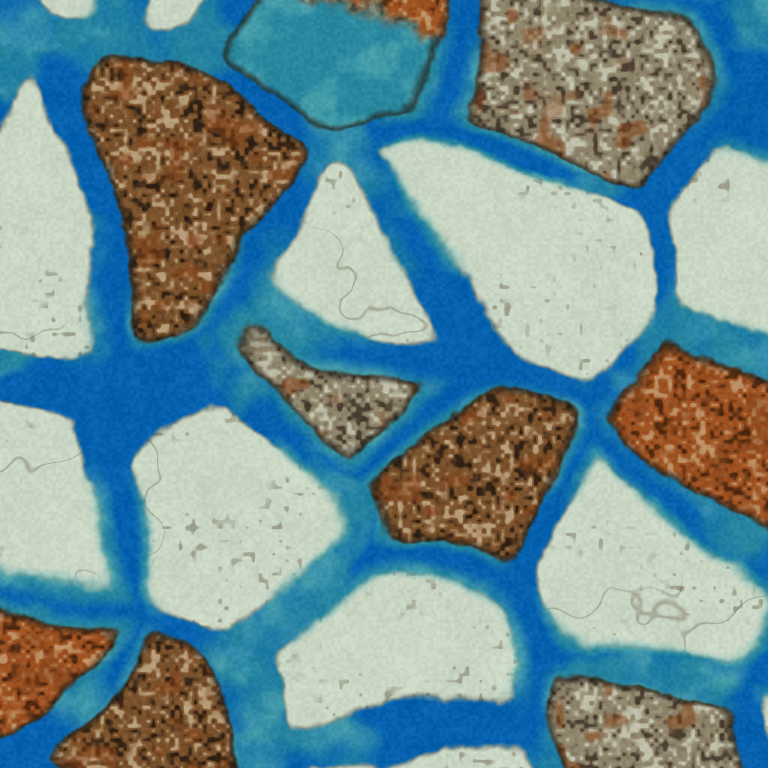
Write a WebGL 2 fragment shader that draws this texture.

```glsl
#version 300 es
precision highp float;
// Thin section of a porous sandstone: pale, speckled and dark grains in blue resin.
// Rounded, warped Voronoi cells are shrunk to form grains; each cell picks a
// mineral, and layered value noise adds speckle, rims, cracks and teal fringes.
uniform vec2 u_resolution;
out vec4 fragColor;

const vec2 GRID = vec2(3.5, 4.3);        // grains across the canvas
const float TILT = 0.38;                 // common lean of the grains
const float JITTER = 0.86;
const float WARP = 0.3;                  // bending of the grain outlines
const float ROUNDING = 0.07;
const vec2 GAP = vec2(0.065, 0.125);     // pore half width, least and most
const vec2 HALF_WIDTH = vec2(0.36, 0.9); // limits that make some grains slender
const float SOFTNESS = 0.013;
const float FILM_GRAIN = 0.06;
const vec3 PALE = vec3(0.79, 0.84, 0.77);
const vec3 BLUE = vec3(0.02, 0.38, 0.68);
const vec3 TAN = vec3(0.56, 0.52, 0.42);
const vec3 BROWN = vec3(0.48, 0.32, 0.17);
const vec3 TEAL = vec3(0.16, 0.53, 0.62);
const vec3 AQUA = vec3(0.36, 0.68, 0.70);
const vec3 DARK = vec3(0.14, 0.13, 0.10);
const vec3 RUST = vec3(0.62, 0.32, 0.13);

float hash(vec2 p) {
  vec3 q = fract(p.xyx * 0.1031);
  q += dot(q, q.yzx + 33.33);
  return fract((q.x + q.y) * q.z);
}

float noise(vec2 p) {
  vec2 i = floor(p), f = fract(p);
  f = f * f * (3.0 - 2.0 * f);
  return mix(mix(hash(i), hash(i + vec2(1, 0)), f.x),
             mix(hash(i + vec2(0, 1)), hash(i + vec2(1, 1)), f.x), f.y);
}

float fbm(vec2 p) {
  float sum = 0.0, amp = 0.533;
  for (int i = 0; i < 4; i++) {
    sum += amp * noise(p);
    p = mat2(1.6, 1.2, -1.2, 1.6) * p + 7.3;
    amp *= 0.5;
  }
  return sum;
}

float smoothMin(float a, float b, float k) {
  float h = max(k - abs(a - b), 0.0) / k;
  return min(a, b) - 0.25 * h * h * k;
}

mat2 rotation(float a) { return mat2(cos(a), sin(a), -sin(a), cos(a)); }

vec2 seedPoint(vec2 id) {
  return 0.5 + JITTER * (vec2(hash(id + 11.7), hash(id + 58.3)) - 0.5);
}

// Rounded distance to the cell border, with the cell id and vector to its seed
float cellEdge(vec2 p, out vec2 id, out vec2 toSeed) {
  vec2 cell = floor(p), f = fract(p), nearest = vec2(0);
  float best = 9.0, edge = 9.0;
  for (int j = -1; j <= 1; j++) for (int i = -1; i <= 1; i++) {
    vec2 o = vec2(i, j), r = o + seedPoint(cell + o) - f;
    if (dot(r, r) < best) { best = dot(r, r); toSeed = r; nearest = o; }
  }
  for (int j = -2; j <= 2; j++) for (int i = -2; i <= 2; i++) {
    vec2 o = nearest + vec2(i, j), r = o + seedPoint(cell + o) - f;
    vec2 across = r - toSeed;
    if (dot(across, across) > 1e-4)
      edge = smoothMin(edge, dot(0.5 * (toSeed + r), normalize(across)), ROUNDING);
  }
  id = cell + nearest;
  return edge;
}

vec3 speckled(vec2 uv, vec3 low, vec3 mid, vec3 high) {
  float s = 0.6 * noise(uv * 165.0) + 0.4 * noise(uv * 70.0 + 5.0);
  vec3 c = mix(low, mid, smoothstep(0.2, 0.45, s));
  c = mix(c, high, smoothstep(0.52, 0.78, s));
  return mix(c, RUST * 0.85, 0.55 * smoothstep(0.66, 0.85, noise(uv * 48.0 + 31.0)));
}

vec3 paleGrain(vec2 uv, vec2 id) {
  float specks = smoothstep(0.76, 0.92, noise(uv * 115.0)) * smoothstep(0.45, 0.75, noise(uv * 13.0));
  float crack = 1.0 - smoothstep(0.0, 0.009, abs(fbm(uv * 6.0 + id * 3.1) - 0.5));
  crack *= smoothstep(0.55, 0.75, noise(uv * 6.0 + 40.0));
  vec3 c = PALE + 0.04 * (fbm(uv * 30.0) - 0.5);
  return mix(c, TAN * 0.8, 0.5 * specks + 0.4 * crack);
}

vec3 darkGrain(vec2 uv, float angle) {
  float streak = fbm(rotation(angle) * uv * vec2(95.0, 14.0));
  vec3 c = mix(DARK, BROWN, smoothstep(0.3, 0.65, streak));
  return mix(c, DARK * 0.5, smoothstep(0.5, 0.62, noise(uv * 11.0)));
}

void main() {
  vec2 uv = gl_FragCoord.xy / u_resolution.y;
  vec2 p = rotation(TILT) * uv * GRID + 20.0;
  p += WARP * (vec2(noise(p * 1.3), noise(p * 1.3 + 19.0)) - 0.5);

  // Grain outline: shrink, trim to a slab, then roughen
  vec2 id, toSeed;
  float edge = cellEdge(p, id, toSeed);
  float gap = mix(GAP.x, GAP.y, hash(id + 3.0)), angle = 6.2832 * hash(id + 71.0);
  float slab = mix(HALF_WIDTH.x, HALF_WIDTH.y, hash(id + 29.0));
  slab -= abs(dot(toSeed, vec2(cos(angle), sin(angle))));
  edge = smoothMin(edge - gap, slab, ROUNDING);
  edge += 0.07 * (noise(uv * 10.0) - 0.5) + 0.05 * (fbm(uv * 26.0) - 0.5)
        + 0.014 * (noise(uv * 95.0) - 0.5);

  // Resin with teal fringes and drifting patches
  float stain = smoothstep(0.38, 0.68, noise(uv * 7.0 + 13.0));
  float fringe = stain * smoothstep(-0.85 * gap, 0.0, edge);
  float patches = smoothstep(0.57, 0.67, fbm(uv * 5.0 + 3.0)) * (0.6 + 0.4 * noise(uv * 45.0));
  vec3 resin = BLUE + 0.05 * (fbm(uv * 40.0) - 0.5);
  vec3 teal = mix(TEAL, AQUA, 0.6 * smoothstep(0.45, 0.75, fbm(uv * 24.0)));
  resin = mix(resin, teal, max(fringe, patches));

  // Mineral chosen evenly over the cells
  float kind = fract(dot(id, vec2(0.7549, 0.5698)) + 0.2);
  bool isPale = kind < 0.54;
  vec3 rusty = speckled(uv, RUST * 0.5, RUST, vec3(0.74, 0.57, 0.40));
  vec3 grain = rusty;
  if (isPale) grain = paleGrain(uv, id);
  else if (kind < 0.70) grain = speckled(uv, vec3(0.19, 0.13, 0.08), BROWN, vec3(0.72, 0.62, 0.48));
  else if (kind < 0.84) grain = speckled(uv, vec3(0.29, 0.24, 0.19), TAN, vec3(0.75, 0.75, 0.67));
  else if (kind < 0.91) grain = darkGrain(uv, angle);
  else if (kind > 0.95) grain = mix(rusty, teal, smoothstep(-0.06, 0.06, toSeed.y + 0.3 * (fbm(uv * 20.0) - 0.5)));

  // Rims: dark on rock fragments, thin and partly stained on pale grains
  float rim = 1.0 - smoothstep(0.0, isPale ? 0.025 : 0.05, edge);
  grain = mix(grain, DARK, rim * (isPale ? 0.35 : 0.75));
  if (isPale) grain = mix(grain, AQUA, 0.6 * stain * (1.0 - smoothstep(0.0, 0.05, edge)));

  vec3 color = mix(resin, grain, smoothstep(-SOFTNESS, SOFTNESS, edge));
  color += FILM_GRAIN * (noise(uv * 256.0) - 0.5);
  fragColor = vec4(clamp(color, 0.0, 1.0), 1.0);
}
```
